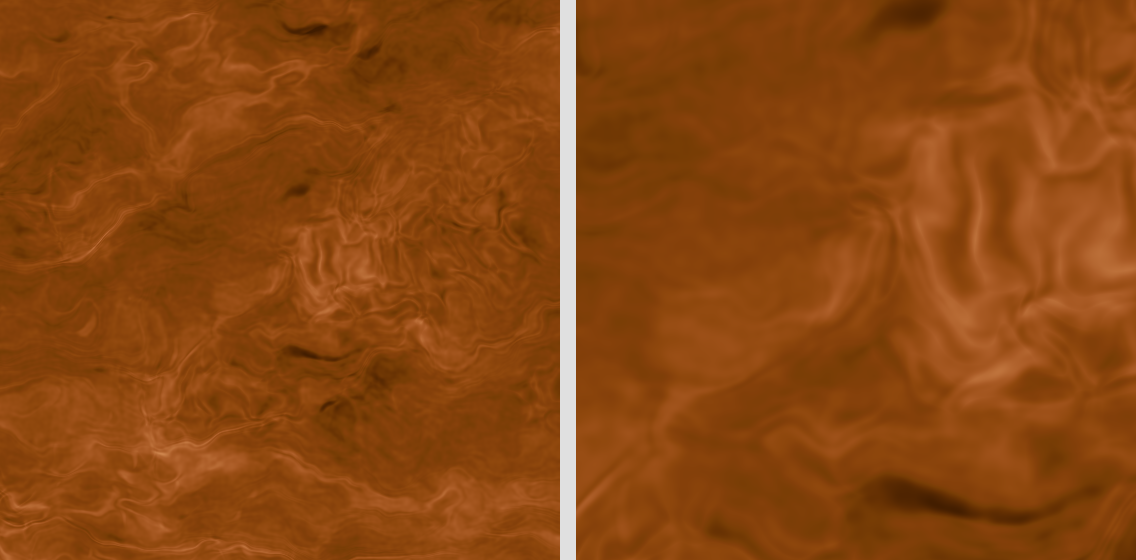
Left, the full canvas; right, a detail of the centre.
Write a WebGL 1 fragment shader that draws this texture.

```glsl
precision highp float;
// Rusty, weathered rock seen from above: broad stained patches crossed by pale
// fibrous veins, with crumpled ground, scratches, dark pits and bright flecks.
// Layers of warped gradient noise add up to one tone, which a colour ramp paints.

uniform vec2 u_resolution;

const vec3 PIT    = vec3(0.25, 0.11, 0.00);
const vec3 UMBER  = vec3(0.40, 0.19, 0.01);
const vec3 BROWN  = vec3(0.47, 0.24, 0.02);
const vec3 RUST   = vec3(0.52, 0.25, 0.04);
const vec3 OCHRE  = vec3(0.56, 0.28, 0.05);
const vec3 COPPER = vec3(0.61, 0.31, 0.09);
const vec3 CLAY   = vec3(0.67, 0.36, 0.15);
const vec3 FLECK  = vec3(0.84, 0.56, 0.34);

const float SLOPE = 0.30;            // rise of the veins, radians
const float SCRATCH_SLOPE = -0.65;   // fall of the scratches, radians
const float WARP = 0.07;             // bending of all large features
const float VEIN_WIDTH = 0.085;
const float VEIN_GAIN = 1.35;
const float PATCH_GAIN = 1.9;
const float CRUMPLE_GAIN = 1.5;
const float GRAIN_GAIN = 0.75;
const vec2 CRUMPLE_CENTER = vec2(0.73, 0.58);
const vec2 SCRATCH_CENTER = vec2(0.66, 0.26);

vec2 gradient(vec2 cell) {
  float angle = 6.28318 * fract(sin(dot(cell, vec2(127.1, 311.7))) * 43758.5);
  return vec2(cos(angle), sin(angle));
}

// Gradient noise, about -0.7 to 0.7
float noise(vec2 p) {
  vec2 i = floor(p);
  vec2 f = p - i;
  vec2 u = f * f * f * (f * (f * 6.0 - 15.0) + 10.0);
  vec2 e = vec2(1.0, 0.0);
  float low = mix(dot(gradient(i), f), dot(gradient(i + e), f - e), u.x);
  float high = mix(dot(gradient(i + e.yx), f - e.yx),
                   dot(gradient(i + 1.0), f - 1.0), u.x);
  return mix(low, high, u.y);
}

float fbm(vec2 p) {
  float sum = 0.0;
  float amp = 1.0;
  for (int k = 0; k < 4; k++) {
    sum += amp * noise(p);
    p = mat2(1.6, 1.2, -1.2, 1.6) * p + 17.3;
    amp *= 0.5;
  }
  return sum;
}

vec2 rotate(vec2 p, float a) {
  float c = cos(a);
  float s = sin(a);
  return vec2(c * p.x + s * p.y, c * p.y - s * p.x);
}

float bell(float x, float width) {
  return exp(-x * x / (width * width));
}

float ramp(float from, float to, float x) {
  return clamp((x - from) / (to - from), 0.0, 1.0);
}

vec3 paint(float tone) {
  vec3 c = mix(PIT, UMBER, ramp(-4.2, -2.4, tone));
  c = mix(c, BROWN, ramp(-2.4, -1.45, tone));
  c = mix(c, RUST, ramp(-1.45, -0.62, tone));
  c = mix(c, OCHRE, ramp(-0.62, 0.08, tone));
  c = mix(c, COPPER, ramp(0.08, 0.85, tone));
  c = mix(c, CLAY, ramp(0.85, 1.9, tone));
  return mix(c, FLECK, ramp(1.9, 4.5, tone));
}

void main() {
  vec2 p = gl_FragCoord.xy / u_resolution.y;
  vec2 q = p + WARP * vec2(fbm(p * 4.0 + 3.1), fbm(p * 4.0 + 41.7));
  vec2 r = rotate(q, SLOPE * smoothstep(0.1, 0.7, p.y));

  // Stained patches, paler towards the lower left
  float tone = PATCH_GAIN * fbm(r * vec2(2.4, 4.5) + 8.4);
  tone += 0.9 * fbm(q * vec2(9.0, 16.0) + 60.2);
  tone += 0.8 * smoothstep(0.9, 0.1, length(p * vec2(0.7, 1.3))) - 0.45;

  // Veins follow the zero lines of a stretched field, fibres its level lines
  float field = fbm(r * vec2(1.7, 4.6) + 25.6);
  float branch = fbm(r * vec2(4.2, 8.0) + 71.9);
  float vein = bell(field, VEIN_WIDTH) * smoothstep(-0.5, 0.1, noise(p * 3.0 + 5.2));
  float twig = bell(branch, 0.06) * smoothstep(-0.1, 0.3, noise(p * 4.0 + 33.0));
  float fibre = noise(vec2(r.x * 16.0, field * 20.0 + r.y * 24.0));
  tone += VEIN_GAIN * (vein + 0.6 * twig) - 0.32;
  tone += fibre * (0.5 + 1.8 * vein);
  tone -= 0.8 * bell(field + 0.2, 0.06) * smoothstep(0.0, 0.4, noise(p * 5.0 + 90.0));

  // Crumpled ground: wormy ridges in one large patch and scattered small ones
  vec2 fold = q * 34.0 + 1.2 * vec2(noise(q * 22.0), noise(q * 22.0 + 50.0));
  float worms = 0.2 - abs(noise(fold));
  float crumple = bell(length(p - CRUMPLE_CENTER), 0.19)
                + smoothstep(0.05, 0.4, noise(p * 5.0 + 14.0));
  tone += CRUMPLE_GAIN * min(crumple, 1.0) * (2.0 * worms + noise(fold * 1.7 + 9.0));

  // Fine diagonal scratches and level grain
  vec2 s = rotate(p, SCRATCH_SLOPE);
  tone += 1.2 * bell(length(p - SCRATCH_CENTER), 0.17) * noise(s * vec2(7.0, 75.0));
  tone += GRAIN_GAIN * (noise(q * vec2(38.0, 80.0)) + 0.5 * noise(p * 100.0));

  // Sparse dark pits and bright flecks, mostly on the left
  float left = smoothstep(0.9, 0.1, p.x);
  float pits = smoothstep(0.3, 0.6, noise(q * vec2(13.0, 27.0) + 4.4));
  tone -= 2.6 * pits * smoothstep(0.05, 0.4, noise(p * vec2(3.0, 5.0) + 2.7) + 0.2 * left);
  float flecks = smoothstep(0.36, 0.65, noise(q * vec2(32.0, 26.0) + 77.0));
  tone += 2.0 * flecks * left * smoothstep(0.65, 0.35, p.y);

  gl_FragColor = vec4(paint(tone), 1.0);
}
```
